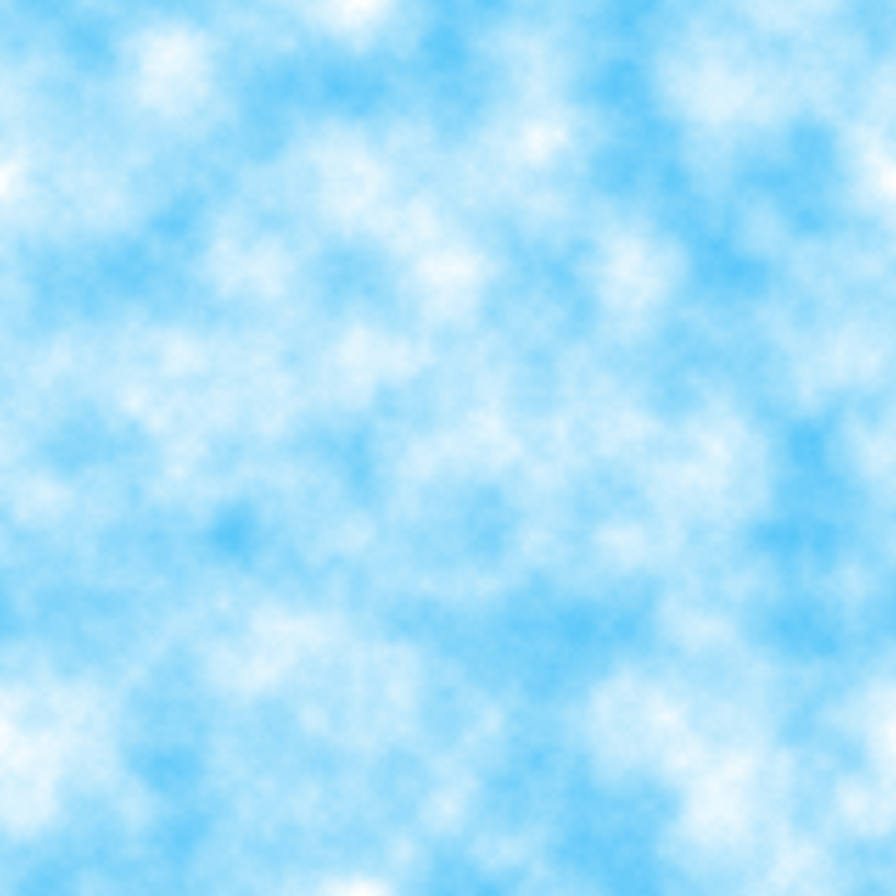
Give the GLSL for this texture, as a three.js fragment shader.

```glsl
// Soft white clouds drifting over a bright blue sky, tiling on all sides.
// Octaves of smooth value noise on a wrapping lattice give a cloud density,
// which blends the deep sky colour into white.

#define BASE_CELLS 10.0
#define OCTAVES 5
#define GAIN 0.52
#define CONTRAST 1.2
#define COVERAGE 0.54
#define SEED 17.0
#define SKY_COLOR vec3(0.25, 0.745, 0.972)
#define CLOUD_COLOR vec3(1.0, 1.0, 0.998)

varying vec2 vUv;

// Sine-free hash of a lattice point, 0 to 1
float hash(vec2 p) {
  vec3 q = fract(vec3(p.xyx) * 0.1031);
  q += dot(q, q.yzx + 33.33);
  return fract((q.x + q.y) * q.z);
}

// Random value at a lattice corner, wrapped at the canvas edges
float corner(vec2 cell, float period, float seed) {
  return hash(mod(cell, period) + seed);
}

// Smoothly interpolated lattice noise
float valueNoise(vec2 p, float period, float seed) {
  vec2 cell = floor(p);
  vec2 f = fract(p);
  vec2 blend = f * f * (3.0 - 2.0 * f);
  float bottom = mix(corner(cell, period, seed),
                     corner(cell + vec2(1.0, 0.0), period, seed), blend.x);
  float top = mix(corner(cell + vec2(0.0, 1.0), period, seed),
                  corner(cell + vec2(1.0, 1.0), period, seed), blend.x);
  return mix(bottom, top, blend.y);
}

// Normalised sum of octaves, each twice as fine as the last
float cloudNoise(vec2 uv) {
  float sum = 0.0;
  float total = 0.0;
  float amplitude = 1.0;
  float cells = BASE_CELLS;
  for (int i = 0; i < OCTAVES; i++) {
    float seed = SEED * float(i + 1);
    sum += amplitude * valueNoise(uv * cells, cells, seed);
    total += amplitude;
    amplitude *= GAIN;
    cells *= 2.0;
  }
  return sum / total;
}

void main() {
  float density = COVERAGE + (cloudNoise(vUv) - 0.5) * CONTRAST;
  vec3 color = mix(SKY_COLOR, CLOUD_COLOR, clamp(density, 0.0, 1.0));
  gl_FragColor = vec4(color, 1.0);
}
```
